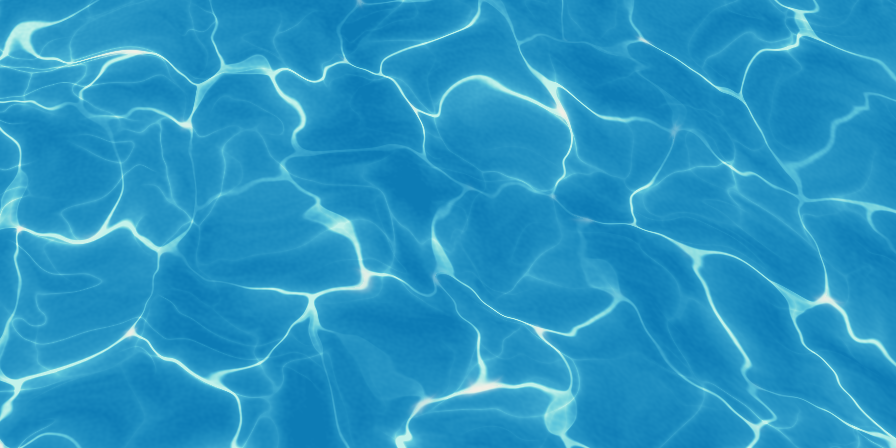
Reproduce this texture procedurally as a Shadertoy shader.

```glsl
// Sunlit pool water: a net of bright caustic ribbons over rippled blue.

vec2 hash2(vec2 p) {
    vec3 h = fract(p.xyx * vec3(0.1031, 0.1030, 0.0973));
    h += dot(h, h.yzx + 33.33);
    return fract((h.xx + h.yz) * h.zy);
}

float gradientDot(vec2 corner, vec2 offset) {
    float angle = 6.2832 * hash2(corner + 71.0).x;
    return dot(vec2(cos(angle), sin(angle)), offset);
}

float gradientNoise(vec2 p) {
    vec2 i = floor(p), f = p - i;
    vec2 u = f * f * f * (f * (f * 6.0 - 15.0) + 10.0);
    vec2 e = vec2(1.0, 0.0);
    return mix(mix(gradientDot(i, f), gradientDot(i + e, f - e), u.x),
               mix(gradientDot(i + e.yx, f - e.yx), gradientDot(i + 1.0, f - 1.0), u.x), u.y);
}

vec2 noise2(vec2 p) {
    return vec2(gradientNoise(p), gradientNoise(p + vec2(37.2, 17.9)));
}

vec2 cellPoint(vec2 cell) {
    return cell + 0.08 + 0.84 * hash2(cell + 19.0);
}

// x: rounded distance to the cell border, y: distance to the second border
vec2 cellBorders(vec2 p) {
    vec2 home = floor(p), nearest = home;
    float best = 9.0;
    for (int k = 0; k < 9; k++) {
        vec2 cell = home + vec2(k % 3 - 1, k / 3 - 1);
        float d = distance(p, cellPoint(cell));
        if (d < best) { best = d; nearest = cell; }
    }
    vec2 a = cellPoint(nearest);
    float sum = 0.0, first = 9.0, second = 9.0;
    for (int k = 0; k < 25; k++) {
        if (k == 12) continue;
        vec2 b = cellPoint(nearest + vec2(k % 5 - 2, k / 5 - 2));
        float d = dot(0.5 * (a + b) - p, normalize(b - a));
        sum += exp(-40.0 * d);
        second = min(second, max(first, d));
        first = min(first, d);
    }
    return vec2(-log(sum) / 40.0, second);
}

vec3 waterColour(float light) {
    vec3 stops[7] = vec3[7](
        vec3(0.05, 0.485, 0.71), vec3(0.11, 0.55, 0.75), vec3(0.17, 0.60, 0.78),
        vec3(0.25, 0.67, 0.82), vec3(0.36, 0.77, 0.86), vec3(0.55, 0.87, 0.88),
        vec3(0.76, 0.95, 0.92));
    vec3 colour = stops[0];
    for (int k = 1; k < 7; k++)
        colour = mix(colour, stops[k], clamp(light - float(k - 1), 0.0, 1.0));
    return colour;
}

void mainImage(out vec4 fragColor, in vec2 fragCoord) {
    vec2 uv = fragCoord / iResolution.y;
    float leftSide = 1.0 - smoothstep(0.0, 0.9, uv.x);

    // Slight perspective, with the net leaning down towards the right
    vec2 p = vec2((uv.x - 1.0) * (3.2 + 0.8 * uv.y), uv.y * (3.9 + 0.6 * uv.y));
    p.y += 0.5 * uv.x * uv.x;

    // Bend the straight cells into flowing, slightly kinked curves
    vec2 q = p + 0.55 * noise2(p * 0.9 + 4.0);
    q += 0.2 * noise2(q * 2.2) + 0.07 * noise2(q * 4.6 + 9.0);

    // Soft ripples and fine mottling of the water
    float light = 0.38 + 1.3 * gradientNoise(q * 0.9 + 30.0) + 0.35 * leftSide;
    light += 0.9 * gradientNoise(q * vec2(1.9, 3.1) + 50.0);
    light += 0.4 * gradientNoise(q * vec2(7.0, 12.0)) + 0.35 * gradientNoise(p * 26.0);

    // Faint secondary net of soft glows and hairlines
    vec2 r = q * 1.3 + 0.35 * noise2(q * 1.7 + 12.0) + 40.0;
    float faint = max(cellBorders(r).x, 0.0);
    float faintMask = smoothstep(-0.2, 0.35, gradientNoise(q * 0.9 + 60.0) + 0.2 * leftSide);
    light += faintMask * (1.2 * exp(-faint / 0.12) + 1.4 * exp(-faint / 0.028));

    // Thin wisps, mostly on the left
    float wisp = abs(gradientNoise(q * vec2(1.3, 2.6) + 80.0));
    light += (0.7 + 1.5 * leftSide) * exp(-wisp / 0.035)
           * smoothstep(-0.15, 0.25, gradientNoise(q * 1.2 + 90.0));

    // Main ribbons: wide and tight glow, translucent fill and brighter rims
    vec2 border = cellBorders(q);
    float strength = 0.3 + 0.7 * smoothstep(-0.35, 0.2, gradientNoise(q * 0.9 + 23.0));
    float swell = smoothstep(0.2, 0.5, gradientNoise(q * 1.5 + 7.0) + 0.1 * leftSide);
    float width = 0.014 + 0.08 * swell;
    float blur = 0.005 + 2.4 / iResolution.y;
    float d = border.x;
    float fill = 1.0 - smoothstep(width - blur, width + blur, d);
    float rim = exp(-pow((d - width) / 0.016, 2.0)) * swell;
    light += strength * (1.5 * exp(-max(d, 0.0) / 0.06) + 1.0 * exp(-max(d, 0.0) / 0.17)
           + fill * mix(2.7, 1.5, swell) + 0.9 * rim);

    // Warm white glints where ribbons meet
    float glint = exp(-pow(border.y / 0.045, 2.0)) * strength
                * smoothstep(0.0, 0.25, gradientNoise(q * 1.4 + 44.0));
    vec3 colour = mix(waterColour(light), vec3(1.0, 0.94, 0.90), 0.85 * glint);
    fragColor = vec4(colour, 1.0);
}
```
